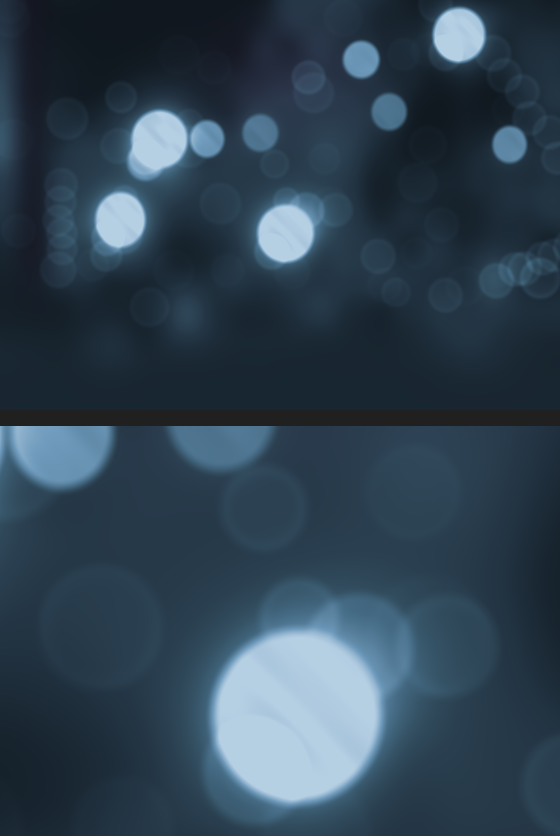
Top: the whole. Bottom: its middle third, enlarged.
Give the GLSL for this background, as a WebGL 1 fragment shader.

```glsl
precision highp float;
// Night bokeh: pale blurred discs of light over a dark, misty blue backdrop.
// A scalar light level is built from noise, soft glows and lens discs,
// then mapped through a blue colour ramp with faint violet tints.
uniform vec2 u_resolution;

float hash(float n) {
  n = fract(n * 0.1031);
  n *= n + 33.33;
  return fract(n * (n + n));
}

float hash2(vec2 p) {
  vec3 q = fract(p.xyx * 0.1031);
  q += dot(q, q.yzx + 33.33);
  return fract((q.x + q.y) * q.z);
}

float noise(vec2 p) {
  vec2 i = floor(p);
  vec2 f = fract(p);
  f = f * f * (3.0 - 2.0 * f);
  float low = mix(hash2(i), hash2(i + vec2(1.0, 0.0)), f.x);
  float high = mix(hash2(i + vec2(0.0, 1.0)), hash2(i + 1.0), f.x);
  return mix(low, high, f.y);
}

float fbm(vec2 p) {
  return 0.57 * noise(p) + 0.29 * noise(p * 2.03 + 7.1) + 0.14 * noise(p * 4.1 + 3.7);
}

float glow(vec2 p, vec2 size) {
  p /= size;
  return exp(-dot(p, p));
}

float disc(float dist, float radius, float blur) {
  return 1.0 - smoothstep(radius - blur, radius + blur, dist);
}

// Faint lens disc, slightly brighter towards its rim.
float ghost(vec2 p, float radius) {
  float d = length(p);
  return disc(d, radius, 0.006) * (0.72 + 0.38 * smoothstep(0.6, 0.97, d / radius));
}

// Row of overlapping ghosts between two points.
float chain(vec2 p, vec2 from, vec2 to, float seed) {
  float sum = 0.0;
  for (int i = 0; i < 6; i++) {
    float n = float(i);
    vec2 c = mix(from, to, n / 5.0) + 0.02 * (hash(n + seed) - 0.5);
    sum += ghost(p - c, 0.038 + 0.008 * hash(n + seed + 9.0));
  }
  return sum;
}

vec3 ramp(float t) {
  vec3 c = mix(vec3(0.055, 0.08, 0.105), vec3(0.09, 0.14, 0.18), clamp(t / 0.12, 0.0, 1.0));
  c = mix(c, vec3(0.14, 0.21, 0.27), clamp((t - 0.12) / 0.13, 0.0, 1.0));
  c = mix(c, vec3(0.20, 0.31, 0.38), clamp((t - 0.25) / 0.15, 0.0, 1.0));
  c = mix(c, vec3(0.27, 0.42, 0.52), clamp((t - 0.40) / 0.15, 0.0, 1.0));
  c = mix(c, vec3(0.44, 0.61, 0.74), clamp((t - 0.55) / 0.25, 0.0, 1.0));
  return mix(c, vec3(0.71, 0.81, 0.89), clamp((t - 0.80) / 0.20, 0.0, 1.0));
}

// Misty backdrop: calm floor, patchy upper area, dark trunk on the left.
float backdrop(vec2 p, float aspect, float trunk) {
  float mist = 0.02 + 0.24 * smoothstep(0.28, 0.75, fbm(p * vec2(3.4, 3.0) + 2.3));
  float level = mix(0.135, mist, smoothstep(0.06, 0.36, p.y));
  for (int i = 0; i < 14; i++) {
    float n = float(i) + 20.0;
    vec2 c = vec2(aspect * hash(n * 3.1), mix(0.15, 0.9, hash(n * 5.3)));
    vec2 size = mix(vec2(0.05, 0.06), vec2(0.13, 0.12), hash(n * 7.7));
    level += mix(0.05, 0.17, hash(n * 9.1)) * glow(p - c, size);
  }
  level *= 1.0 - 0.75 * trunk;
  return level + 0.28 * glow(p - vec2(0.0, 0.75), vec2(0.05, 0.32));
}

float ghosts(vec2 p, float aspect) {
  float sum = 0.0;
  for (int i = 0; i < 44; i++) {
    float n = float(i) + 100.0;
    vec2 c = vec2(aspect * hash(n * 1.7), mix(0.24, 1.0, hash(n * 2.9)));
    float strength = mix(0.02, 0.13, pow(hash(n * 4.3), 2.0));
    sum += strength * ghost(p - c, mix(0.032, 0.052, hash(n * 6.1)));
  }
  sum += 0.09 * chain(p, vec2(aspect * 0.88, 0.87), vec2(aspect, 0.62), 3.0);
  sum += 0.10 * chain(p, vec2(aspect * 0.89, 0.32), vec2(aspect * 1.02, 0.40), 17.0);
  return sum + 0.07 * chain(p, vec2(0.15, 0.55), vec2(0.14, 0.34), 31.0);
}

// Main lights, spread by a quadratic sequence; the first four are brightest.
float lights(vec2 p, float aspect, float level) {
  for (int i = 0; i < 10; i++) {
    float n = 9.0 - float(i);
    float steps = 0.5 * n * (n - 1.0);
    float bright = step(n, 3.5);
    vec2 c = vec2(aspect * fract(0.285 + 0.225 * n + 0.085 * steps),
                  0.4 + 0.55 * fract(0.473 - 0.418 * n + 1.299 * steps));
    vec2 q = p - c;
    q.x *= mix(1.0, 1.12, hash(n + 51.0));
    float d = length(q);
    float radius = mix(0.045, 0.064 + 0.007 * hash(n + 61.0), bright);
    float halo = exp(-max(d - radius, 0.0) / mix(0.012, 0.026, bright));
    level += mix(0.07, 0.30, bright) * halo;
    float streak = 0.07 * (noise(vec2(q.x + q.y, q.x - q.y) * vec2(45.0, 12.0) + n * 5.0) - 0.5);
    float inside = mix(mix(0.62, 0.86, hash(n + 71.0)), 0.99, bright) + streak;
    float opacity = mix(0.88, 1.0, bright);
    level = mix(level, inside, opacity * disc(d, radius, 0.007));
    level += 0.10 * bright * ghost(q + vec2(0.035, 0.045), 0.043);
  }
  return level;
}

void main() {
  vec2 p = gl_FragCoord.xy / u_resolution.y;
  float aspect = u_resolution.x / u_resolution.y;
  float trunk = glow(vec2(p.x - 0.075 - 0.03 * (0.6 - p.y), 0.0), vec2(0.055, 1.0)) * smoothstep(0.18, 0.42, p.y);
  float level = backdrop(p, aspect, trunk) + ghosts(p, aspect);
  level = lights(p, aspect, level);
  float violet = 0.6 * trunk + glow(p - vec2(aspect * 0.5, 0.82), vec2(0.2, 0.14));
  vec3 color = ramp(level) + violet * vec3(0.035, 0.005, 0.03) * (1.0 - smoothstep(0.3, 0.9, level));
  gl_FragColor = vec4(color, 1.0);
}
```
